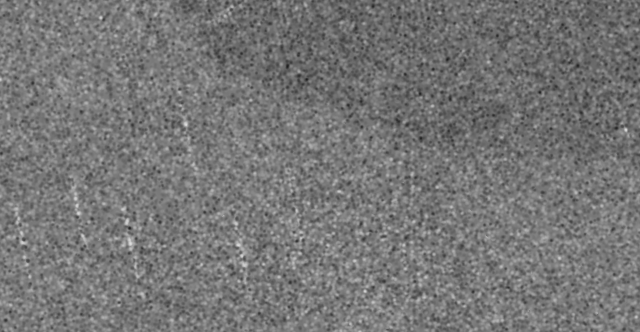
Reproduce this texture procedurally as a Shadertoy shader.

```glsl
// Grey radar-like speckle: fine soft grain with dark pits, a darker field at
// upper right, a patch of bright flecks below and a few faint leaning streaks.
// Grain and flecks are jittered kernels summed over neighbouring grid cells.
#define BASE_GREY 0.479
#define FIELD_DARKENING 0.056
#define GRAIN_CONTRAST 0.128
#define GRAIN_ROWS 112.0
#define PIT_ROWS 60.0
#define PIT_DEPTH 0.15
#define FLECK_ROWS 56.0
#define FLECK_GAIN 0.19
#define MOTTLE 0.014
#define STREAK_COUNT 6
#define STREAK_GAIN 0.14

vec3 hash3(vec2 cell, float seed) {
    vec3 q = fract(vec3(cell.xyx + seed * 17.3) * vec3(0.1031, 0.1030, 0.0973));
    q += dot(q, q.yxz + 33.33);
    return fract((q.xxy + q.yzz) * q.zyx);
}

// Smooth bump that is 1 at the centre and 0 beyond the radius
float bump(vec2 offset, float radius) {
    float k = max(1.0 - dot(offset, offset) / (radius * radius), 0.0);
    return k * k;
}

// Signed irregular grain with about zero mean
float grain(vec2 p, float seed) {
    vec2 cell = floor(p);
    float sum = 0.0;
    for (int y = -1; y <= 1; y++)
    for (int x = -1; x <= 1; x++) {
        vec2 c = cell + vec2(x, y);
        vec3 h = hash3(c, seed);
        sum += (2.0 * h.z - 1.0) * bump(p - c - h.xy, 1.0);
    }
    return sum;
}

// Separate round spots, present in a given share of the cells
float spots(vec2 p, float chance, float radius, float seed) {
    vec2 cell = floor(p);
    float spot = 0.0;
    for (int y = -1; y <= 1; y++)
    for (int x = -1; x <= 1; x++) {
        vec2 c = cell + vec2(x, y);
        vec3 h = hash3(c, seed);
        float strength = step(h.z, chance) * (0.5 + 0.5 * fract(h.z * 91.7));
        spot = max(spot, strength * bump(p - c - h.xy, radius));
    }
    return spot;
}

// Soft line around a centre, reaching to both sides by the half vector
float softLine(vec2 p, vec2 centre, vec2 halfSpan, float width) {
    vec2 d = p - centre;
    float t = clamp(dot(d, halfSpan) / dot(halfSpan, halfSpan), -1.0, 1.0);
    float fade = 1.0 - 0.6 * t * t;
    return fade * (1.0 - smoothstep(0.0, width, length(d - halfSpan * t)));
}

void mainImage(out vec4 fragColor, in vec2 fragCoord) {
    vec2 p = fragCoord / iResolution.y;
    float broad = grain(p * 7.0, 1.0);

    // Dark field above a falling, slightly ragged edge
    float edge = 0.50 + 0.37 * exp(2.3 * (0.6 - p.x)) + 0.025 * broad;
    float field = smoothstep(-0.05, 0.06, p.y - edge);

    // Patch of stronger scatter at the lower middle
    vec2 fromPatch = (p - vec2(1.06, 0.17)) / vec2(0.48, 0.29);
    float patchMask = exp(-dot(fromPatch, fromPatch));

    // Fine grain over broad mottling
    float fine = grain(p * GRAIN_ROWS, 2.0);
    float grey = BASE_GREY - FIELD_DARKENING * field + MOTTLE * broad;
    grey += GRAIN_CONTRAST * (1.0 + 0.15 * patchMask) * fine;

    // Dark pits and bright flecks
    float pitChance = 0.20 + 0.10 * field;
    grey -= PIT_DEPTH * spots(p * PIT_ROWS, pitChance, 0.42, 3.0);
    float fleckChance = 0.02 + 0.42 * patchMask;
    grey += FLECK_GAIN * spots(p * FLECK_ROWS * vec2(0.9, 1.0), fleckChance, 0.44, 4.0);

    // Leaning streaks broken up by the grain
    float streak = 0.0;
    for (int i = 0; i < STREAK_COUNT; i++) {
        float n = float(i);
        vec2 centre = vec2(0.07 + 0.164 * n,
                           0.25 + 0.12 * mod(n, 2.0) + 0.24 * max(sin(1.6 * n - 3.2), 0.0));
        streak = max(streak, softLine(p, centre, vec2(-0.026, 0.135), 0.013));
    }
    // Short slanted scratch near the top and a small glint at the right
    streak = max(streak, softLine(p, vec2(0.68, 0.96), vec2(0.05, 0.03), 0.017));
    streak = max(streak, 1.5 * softLine(p, vec2(1.885, 0.61), vec2(0.015, -0.02), 0.012));
    grey += STREAK_GAIN * streak * clamp(0.8 + 1.2 * fine, 0.0, 1.6);

    fragColor = vec4(vec3(clamp(grey, 0.0, 1.0)), 1.0);
}
```
